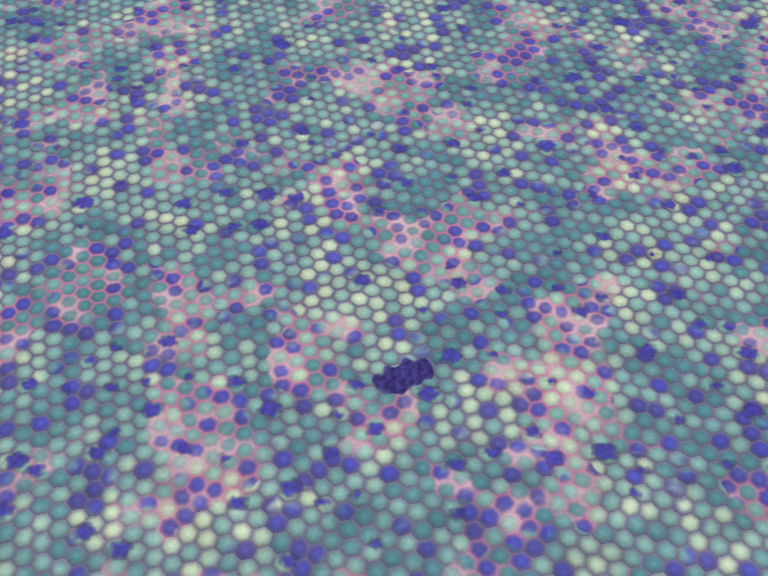
A Shadertoy shader for this texture:

```glsl
// A receding sheet of small hexagonal cells, domed in teal and cream, with
// patches of pink film on the walls and scattered blue grains.
// Perspective plane -> hex grid -> per-cell hashes, zoned by gradient noise.

const float PITCH = 0.0365;     // cell spacing at the near edge, canvas heights
const float RECEDE = 0.38;      // shrink of the cells towards the top
const float STRETCH = 1.05;     // foreshortening of the plane
const float TILT = 0.30;        // rotation of the rows
const float WALL = 0.075;       // half width of a wall, in cells
const float GRAIN_GRID = 0.085; // spacing of the loose grains
const float GRAIN_SHARE = 0.42; // part of the grid spots holding a grain
const float FOCUS_Y = 0.55;     // height of the sharpest band
const vec2 CLUMP_POS = vec2(0.703, 0.349);
const vec2 CLUMP_SIZE = vec2(0.054, 0.025);

const vec3 TEAL = vec3(0.33, 0.51, 0.55);
const vec3 SEAFOAM = vec3(0.51, 0.66, 0.64);
const vec3 CREAM = vec3(0.77, 0.82, 0.70);
const vec3 WALL_GREY = vec3(0.45, 0.42, 0.53);
const vec3 PINK = vec3(0.76, 0.48, 0.62);
const vec3 PALE_PINK = vec3(0.81, 0.70, 0.73);
const vec3 BLUE = vec3(0.31, 0.29, 0.71);
const vec3 INDIGO = vec3(0.25, 0.22, 0.47);

vec2 hash2(vec2 p) {
    vec3 q = fract(p.xyx * vec3(0.1031, 0.1030, 0.0973));
    q += dot(q, q.yzx + 33.33);
    return fract((q.xx + q.yz) * q.zy);
}

float gradDot(vec2 cell, vec2 f, vec2 corner) {
    float a = 6.2832 * hash2(cell + corner).x;
    return dot(vec2(cos(a), sin(a)), f - corner);
}

float gradNoise(vec2 p) {
    vec2 i = floor(p), f = p - i;
    vec2 u = f * f * f * (f * (f * 6.0 - 15.0) + 10.0);
    return mix(mix(gradDot(i, f, vec2(0, 0)), gradDot(i, f, vec2(1, 0)), u.x),
               mix(gradDot(i, f, vec2(0, 1)), gradDot(i, f, vec2(1, 1)), u.x), u.y);
}

float fbm(vec2 p) {
    float sum = 0.0, amp = 1.0;
    for (int k = 0; k < 4; k++) {
        sum += amp * gradNoise(p);
        p = mat2(1.6, 1.2, -1.2, 1.6) * p + 7.3;
        amp *= 0.5;
    }
    return sum;
}

// Signed distance to the nearest loose grain, in plane units
float grainDistance(vec2 p) {
    vec2 base = floor(p / GRAIN_GRID);
    float d = 1.0;
    for (int j = -1; j <= 1; j++)
    for (int i = -1; i <= 1; i++) {
        vec2 spot = base + vec2(i, j);
        vec2 pick = hash2(spot + 91.0);
        if (pick.x > GRAIN_SHARE) continue;
        vec2 centre = (spot + 0.15 + 0.7 * hash2(spot + 17.0)) * GRAIN_GRID;
        d = min(d, length((p - centre) * vec2(0.9, 1.1)) - mix(0.006, 0.021, pick.y * pick.y));
    }
    return d + 0.009 * gradNoise(p * 75.0);
}

void mainImage(out vec4 fragColor, in vec2 fragCoord) {
    // Perspective plane
    vec2 uv = fragCoord / iResolution.y;
    float mid = 0.5 * iResolution.x / iResolution.y;
    float depth = 1.0 - RECEDE * uv.y;
    vec2 plane = vec2(uv.x - mid, uv.y * STRETCH) / depth + 5.0;
    float aa = 1.0 / (iResolution.y * depth);
    float blur = aa + 0.007 * abs(uv.y - FOCUS_Y);

    // Hexagonal cells on a slightly rumpled sheet
    vec2 bumps = vec2(gradNoise(plane * 9.0), gradNoise(plane * 9.0 + 40.0));
    float c = cos(TILT), s = sin(TILT);
    vec2 p = mat2(c, s, -s, c) * (plane + 0.008 * bumps) / PITCH;
    vec2 period = vec2(1.0, 1.7320508);
    vec2 a = mod(p, period) - 0.5 * period;
    vec2 b = mod(p - 0.5 * period, period) - 0.5 * period;
    vec2 local = dot(a, a) < dot(b, b) ? a : b;
    vec2 rnd = hash2(round((p - local) / (0.5 * period)));
    float hexEdge = 0.5 - max(abs(local.x), dot(abs(local), vec2(0.5, 0.8660254)));
    float roundEdge = mix(hexEdge, 0.5 - length(local), 0.5);

    // Zones of film, brightness and blue filling
    vec2 warp = 0.06 * vec2(fbm(plane * 5.0 + 3.0), fbm(plane * 5.0 + 21.0));
    float film = smoothstep(0.02, 0.30, fbm((plane + warp) * 4.2 + 11.0));
    float crust = film * smoothstep(-0.15, 0.45, fbm(plane * 10.0 + 60.0));
    float tone = fbm(plane * 4.0 + 31.0);
    float cluster = fbm(plane * 6.0 + 77.0);

    // Domed cell floors
    float lightness = clamp(0.45 + 0.75 * tone + 0.7 * (rnd.x - 0.5), 0.0, 1.0);
    vec3 floorCol = mix(TEAL, SEAFOAM, smoothstep(0.0, 0.55, lightness));
    floorCol = mix(floorCol, CREAM, 0.85 * smoothstep(0.5, 1.0, lightness));
    float fill = smoothstep(0.80, 0.90, rnd.y + 0.28 * cluster + 0.16 * film);
    floorCol = mix(floorCol, mix(BLUE, INDIGO, 0.6 * rnd.x), 0.85 * fill);
    floorCol *= 0.90 + 0.45 * roundEdge + 0.16 * dot(local, vec2(0.3, 0.9));

    // Walls, thicker and paler under the crust
    vec3 wallCol = mix(WALL_GREY, PINK, film);
    wallCol = mix(wallCol, PALE_PINK, 0.85 * crust);
    wallCol *= 1.0 + 0.18 * local.y * (1.0 - film);
    float width = WALL + 0.08 * crust + 0.03 * bumps.x;
    float soft = 0.06 + blur / PITCH;
    vec3 col = mix(wallCol, floorCol, smoothstep(width - soft, width + soft, roundEdge));
    col = mix(col, PALE_PINK, 0.35 * crust);

    // Loose grains and the dark clump
    float grain = grainDistance(plane);
    float grainShade = gradNoise(plane * 90.0);
    col *= 1.0 - 0.18 * smoothstep(0.010, 0.0, grain);
    vec3 grainCol = mix(BLUE, INDIGO, clamp(0.25 + 0.8 * grainShade, 0.0, 1.0));
    col = mix(col, grainCol, 0.92 * smoothstep(blur + 0.002, -blur - 0.002, grain));
    vec2 q = mat2(0.93, 0.37, -0.37, 0.93) * (uv - CLUMP_POS);
    q = mat2(0.93, -0.37, 0.37, 0.93) * (uv - CLUMP_POS) / CLUMP_SIZE;
    float clump = length(q) + 0.55 * gradNoise(uv * 45.0);
    col = mix(col, INDIGO * (1.0 + 0.4 * grainShade), smoothstep(1.1, 0.85, clump));

    // Soft light and dark across the sheet
    col *= 1.0 + 0.12 * gradNoise(plane * 14.0) + 0.06 * gradNoise(plane * 120.0);
    fragColor = vec4(clamp(col, 0.0, 1.0), 1.0);
}
```
